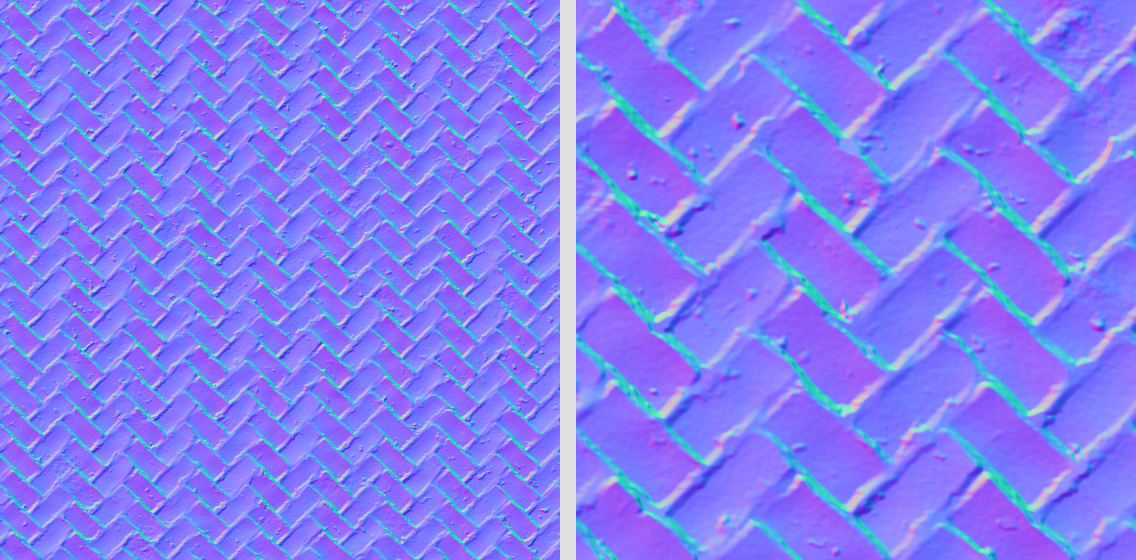
Left: the whole. Right: its middle third, enlarged.
Give the GLSL for this texture map, as a Shadertoy shader.

```glsl
const vec2 REPEATS = vec2(9.0, 18.0);       // zigzags across, courses down
const vec2 PHASE = vec2(0.10, 0.53);        // pattern offset, in half zigzags and courses
const float JOINT = -0.05;                  // joint level, in brick widths
const float JOINT_VARIATION = 0.09;         // uneven joint filling
const float BEVEL = 0.075;                  // width of the edge slope
const float SOFT_EDGE = 0.5;                // below 1 widens the edges that run up and right
const vec2 DOME = vec2(0.04, 0.055);        // bulge along and across each brick
const vec2 FALLING_TILT = vec2(0.06, -0.22);  // slope along and across falling bricks
const vec2 RISING_TILT = vec2(-0.06, 0.02);   // slope along and across rising bricks
const float TILT_JITTER = 0.10;
const float EDGE_WOBBLE = 0.06;
const float EDGE_WEAR = 0.13;
const float EDGE_CRUMBLE = 0.035;
const float UNDULATION = 0.06;
const float GRAIN = 0.005;
const float PIT_DEPTH = 0.03;
const float ROUGHNESS = 0.035;              // relief inside the worn patches
const float SAMPLE_STEP = 0.032;            // spacing for slopes, in brick widths

vec2 hash2(vec2 p) {
    vec3 v = fract(p.xyx * vec3(0.1031, 0.1030, 0.0973));
    v += dot(v, v.yzx + 33.33);
    return fract((v.xx + v.yz) * v.zy);
}

vec2 gradientAt(vec2 cell) {
    float angle = 6.2832 * hash2(cell + 57.0).x;
    return vec2(cos(angle), sin(angle));
}

float gradientNoise(vec2 p) {
    vec2 i = floor(p), f = p - i;
    vec2 u = f * f * f * (f * (f * 6.0 - 15.0) + 10.0);
    vec2 e = vec2(1.0, 0.0);
    float low = mix(dot(gradientAt(i), f),
                    dot(gradientAt(i + e.xy), f - e.xy), u.x);
    float high = mix(dot(gradientAt(i + e.yx), f - e.yx),
                     dot(gradientAt(i + e.xx), f - e.xx), u.x);
    return mix(low, high, u.y);
}

float fbm(vec2 p) {
    float sum = 0.0, amplitude = 1.0;
    for (int octave = 0; octave < 3; octave++) {
        sum += amplitude * gradientNoise(p);
        p = p * 2.03 + 17.3;
        amplitude *= 0.5;
    }
    return sum;
}

// Herringbone relief; grid x runs right and down, grid y right and up
float reliefHeight(vec2 grid) {
    vec2 q = grid + EDGE_WOBBLE * vec2(gradientNoise(grid * 1.7),
                                       gradientNoise(grid * 1.7 + 41.0));

    // Each diagonal of four cells holds one falling and one rising brick
    vec2 cell = floor(q);
    float part = mod(cell.x + cell.y, 4.0);
    bool falling = part < 2.0;
    vec2 corner = cell - (falling ? vec2(part, 0.0) : vec2(0.0, part - 2.0));
    vec2 local = q - corner;
    if (!falling) local = local.yx;

    // Tilted, domed top
    vec2 centered = local - vec2(1.0, 0.5);
    vec2 tilt = falling ? FALLING_TILT : RISING_TILT;
    tilt += TILT_JITTER * (hash2(corner) - 0.5) * vec2(0.6, 1.6);
    vec2 squared = centered * centered;
    float top = dot(tilt, centered) - DOME.x * squared.x * squared.x
              + DOME.y * (0.5 - 4.0 * squared.y);

    // Chipped edges down to an unevenly filled joint
    vec2 inset = vec2(1.0, 0.5) - abs(centered);
    inset *= falling ? vec2(SOFT_EDGE, 1.0) : vec2(1.0, SOFT_EDGE);
    float chips = EDGE_WEAR * max(fbm(grid * 1.9 + 9.0) - 0.15, 0.0)
                + EDGE_CRUMBLE * max(gradientNoise(grid * 6.0), 0.0);
    float rounding = 0.1;
    float edge = rounding - length(max(rounding - inset, 0.0)) - chips;
    float joint = JOINT + JOINT_VARIATION * gradientNoise(grid * 1.5 + 31.0);
    float height = mix(joint, top, smoothstep(0.0, BEVEL, edge));

    // Soft undulation, grain, small pits and rough patches
    height += UNDULATION * gradientNoise(grid * 1.1 + 5.0);
    height += GRAIN * fbm(grid * 8.0);
    height -= PIT_DEPTH * smoothstep(0.4, 0.75, gradientNoise(grid * 3.1 + 23.0));
    float worn = smoothstep(0.2, 0.55, gradientNoise(grid * 0.45 + 71.0));
    height += ROUGHNESS * worn * fbm(grid * 4.0 + 3.0);
    return height;
}

void mainImage(out vec4 fragColor, in vec2 fragCoord) {
    vec2 uv = fragCoord / iResolution.xy;
    vec2 course = uv * vec2(2.0 * REPEATS.x, REPEATS.y) + PHASE;
    vec2 grid = vec2(course.x - course.y, course.x + course.y);

    // Slopes along the brick axes, turned to the canvas axes
    vec2 e = vec2(SAMPLE_STEP, 0.0);
    vec2 slope = vec2(reliefHeight(grid + e.xy) - reliefHeight(grid - e.xy),
                      reliefHeight(grid + e.yx) - reliefHeight(grid - e.yx))
               / (2.0 * SAMPLE_STEP);
    vec2 canvasSlope = vec2(slope.x + slope.y, slope.y - slope.x) * inversesqrt(2.0);

    // Normal with green pointing down
    vec3 normal = normalize(vec3(-canvasSlope.x, canvasSlope.y, 1.0));
    fragColor = vec4(0.5 + 0.5 * normal, 1.0);
}
```
